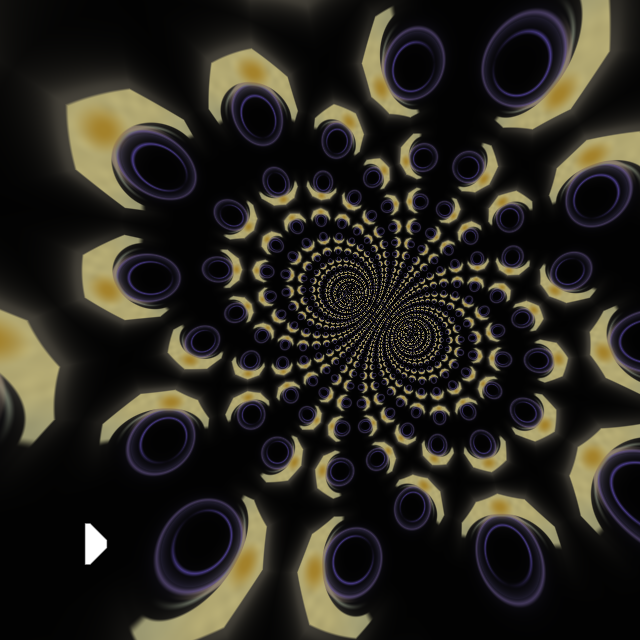
Reproduce this pattern procedurally as a WebGL 1 fragment shader.

```glsl
precision highp float;
uniform vec2 u_resolution;

const float TAU = 6.2831853;
const vec2 CENTER = vec2(0.594, 0.508);
const vec2 POLE = 0.0546 * vec2(0.831, -0.556);
const float CELLS_AROUND = 44.0;
const vec2 EYE_CENTER = vec2(-0.09, 0.0);

const vec3 GOLD = vec3(0.71, 0.67, 0.45);
const vec3 AMBER = vec3(0.62, 0.48, 0.13);
const vec3 SAGE = vec3(0.47, 0.50, 0.43);
const vec3 VIOLET = vec3(0.43, 0.36, 0.58);
const vec3 INDIGO = vec3(0.33, 0.27, 0.62);
const vec3 ROSE = vec3(0.58, 0.51, 0.43);
const vec3 GLOW = vec3(0.40, 0.38, 0.33);

float hash(vec2 p) {
  return fract(sin(dot(p, vec2(41.3, 289.1))) * 4375.5);
}

float noise(vec2 p) {
  vec2 i = floor(p);
  vec2 f = fract(p);
  f = f * f * (3.0 - 2.0 * f);
  float low = mix(hash(i), hash(i + vec2(1.0, 0.0)), f.x);
  float high = mix(hash(i + vec2(0.0, 1.0)), hash(i + 1.0), f.x);
  return mix(low, high, f.y);
}

float fill(float d, float soft) {
  return 1.0 - smoothstep(-soft, soft, d);
}

float ring(float r, float radius, float width, float soft) {
  return fill(abs(r - radius) - width, soft);
}

// Radius measured to the flat sides of a regular polygon
float facetedRadius(vec2 p, float sides) {
  float sector = TAU / sides;
  float angle = atan(p.y, p.x);
  return length(p) * cos(mod(angle, sector) - 0.5 * sector);
}

// Bipolar log map: x grows between the poles, y turns around them
vec2 bipolar(vec2 z) {
  vec2 near = z - POLE;
  vec2 far = z + POLE;
  float stretch = 0.5 * log(max(dot(far, far), 1e-8) / max(dot(near, near), 1e-8));
  float turn = atan(far.x * near.y - far.y * near.x, dot(far, near));
  return CELLS_AROUND / TAU * vec2(stretch, turn);
}

// Square cells with alternate columns mirrored, enlarged far from the poles
vec2 mirroredCell(vec2 q) {
  q *= 1.0 + 0.5 / max(dot(q, q), 0.1);
  float column = mod(q.x - 0.44, 2.0);
  return vec2(0.5 - min(column, 2.0 - column), fract(q.y + 0.5) - 0.5);
}

// Nested rings held by a tapered golden crescent
vec3 drawEye(vec2 p, float soft) {
  vec2 eye = p - EYE_CENTER;
  float angle = abs(atan(p.y, p.x));
  float front = smoothstep(2.4, 0.4, angle);
  float oval = length(eye * vec2(0.92, 1.02));

  float outer = facetedRadius(p + vec2(0.03, 0.0), 9.0) - 0.38;
  float inner = 0.34 - length(eye * vec2(1.24, 1.0));
  float crescent = max(outer, inner);
  float reach = fill((angle - 1.75) * 0.3, soft + 0.012);
  float cap = fill(crescent, soft) * reach;

  // Soft halo outside and haze between the bands
  vec3 col = GLOW * exp(-19.0 * max(crescent, 0.0)) * front;
  col *= mix(0.55, 1.0, smoothstep(-0.02, 0.04, outer));
  col += vec3(0.10, 0.09, 0.15) * exp(-35.0 * abs(oval - 0.22));

  // Fine coloured bands
  float violetBand = ring(oval, 0.240, 0.008, soft + 0.004) * (0.6 + 0.4 * front);
  float blueBand = ring(oval, 0.168, 0.006, soft + 0.004);
  float sageBand = ring(length(eye * vec2(1.12, 1.0)), 0.292, 0.008, soft + 0.003);
  float roseBand = ring(oval, 0.256, 0.012, soft);
  col = mix(col, VIOLET, violetBand * 0.85);
  col = mix(col, INDIGO, blueBand * smoothstep(3.4, 1.8, angle) * 0.85);
  col = mix(col, SAGE, sageBand * smoothstep(1.9, 1.1, angle) * 0.8);
  col = mix(col, ROSE, roseBand * smoothstep(1.8, 0.5, angle) * 0.85);

  // Golden cap and amber heart
  vec3 gold = GOLD * (0.92 + 0.1 * noise(p * 18.0));
  gold = mix(gold, SAGE, 0.4 * smoothstep(1.0, 1.7, angle));
  col = mix(col, gold, cap);
  float heart = length((p - vec2(0.245, 0.0)) * vec2(1.0, 0.75));
  return mix(col, AMBER, fill(heart - 0.062, 0.045 + soft) * 0.9);
}

// Small white pointer with clipped corners
float pointer(vec2 p) {
  float height = abs(p.y);
  float box = max(max(-p.x, p.x - 0.034), height - 0.032);
  return max(box, (p.x + height - 0.040) * 0.707);
}

void main() {
  float scale = min(u_resolution.x, u_resolution.y);
  vec2 uv = (gl_FragCoord.xy - 0.5 * u_resolution) / scale + 0.5;
  vec2 z = uv - CENTER;
  float pixel = 1.0 / scale;
  float poleGap = length(z - POLE) * length(z + POLE);
  float footprint = CELLS_AROUND / TAU * 2.0 * length(POLE) * pixel / max(poleGap, 1e-6);
  float soft = clamp(footprint, 0.006, 0.06);

  vec3 col = vec3(0.008) + drawEye(mirroredCell(bipolar(z)), soft);
  col = mix(col, vec3(1.0), fill(pointer(uv - vec2(0.133, 0.150)), pixel));
  gl_FragColor = vec4(col, 1.0);
}
```
